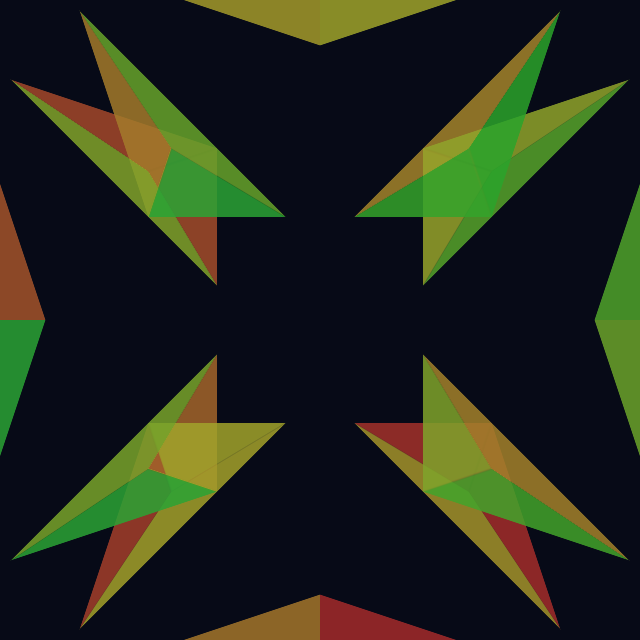
A WebGL 1 fragment shader for this background:

```glsl
precision highp float;
// Eight translucent faceted darts crossing in pairs, with four clipped points at the borders.

uniform vec2 u_resolution;

const float UNIT = 0.2145;     // grid step, relative to half the canvas
const float OPACITY = 0.85;
const vec3 NIGHT = vec3(0.027, 0.039, 0.092);

// Warmth scale: 0 is red, 0.5 is yellow, 1 is green.
vec3 facetColor(float level) {
  vec3 hue = clamp(abs(mod(2.0 * level + vec3(0.0, 4.0, 2.0), 6.0) - 3.0) - 1.0, 0.0, 1.0);
  return mix(vec3(0.165), vec3(0.64), hue);
}

// Signed distance to the line a-b, positive on its left.
float lineDistance(vec2 p, vec2 a, vec2 b) {
  vec2 along = normalize(b - a);
  vec2 offset = p - a;
  return along.x * offset.y - along.y * offset.x;
}

float coverage(float distance, float pixel) {
  return smoothstep(-0.5 * pixel, 0.5 * pixel, distance);
}

// Choose the facet levels belonging to the quadrant that holds p.
vec4 byQuadrant(vec2 p, vec4 topRight, vec4 topLeft, vec4 lowLeft, vec4 lowRight) {
  vec2 side = step(0.0, p);
  return mix(mix(lowLeft, lowRight, side.x), mix(topLeft, topRight, side.x), side.y);
}

// Triangle split at its centroid into three facets; returns level and alpha.
vec2 dart(vec2 p, vec3 levels, float pixel) {
  vec2 apex = vec2(3.5, 4.5);
  vec2 tail = vec2(0.5, 1.5);
  vec2 corner = vec2(2.5, 1.5);
  vec3 d = vec3(lineDistance(p, apex, tail),
                lineDistance(p, corner, apex),
                lineDistance(p, tail, corner));
  vec3 heights = vec3(lineDistance(corner, apex, tail),
                      lineDistance(tail, corner, apex),
                      lineDistance(apex, tail, corner));

  // The smallest barycentric weight names the facet.
  vec3 w = d / heights;
  float nearest = min(w.x, w.y);
  float level = mix(levels.x, levels.y, coverage(w.x - w.y, pixel));
  level = mix(level, levels.z, coverage(nearest - w.z, pixel));

  // Thin the paint slightly along the facet seams.
  float lowest = min(nearest, w.z);
  float highest = max(max(w.x, w.y), w.z);
  float middle = w.x + w.y + w.z - lowest - highest;
  float seam = 1.0 - smoothstep(0.0, pixel, middle - lowest);

  float inside = coverage(min(d.x, min(d.y, d.z)), pixel);
  return vec2(level, OPACITY * inside * (1.0 - 0.15 * seam));
}

// Wide point entering from the border; returns level and alpha.
vec2 borderPoint(vec2 p, float level, float pixel) {
  float d = lineDistance(p, vec2(0.0, 4.0), vec2(3.0, 5.0));
  return vec2(level, OPACITY * coverage(d, pixel));
}

vec3 paint(vec3 base, vec2 layer) {
  return mix(base, facetColor(layer.x), layer.y);
}

void main() {
  float extent = min(u_resolution.x, u_resolution.y);
  float pixel = 2.0 / (extent * UNIT);
  vec2 p = (2.0 * gl_FragCoord.xy - u_resolution) / (extent * UNIT);
  vec2 q = abs(p);

  // Levels: long side, apex side, tail side, border point.
  vec4 tall = byQuadrant(p, vec4(0.37, 1.0, 0.96, 0.52), vec4(0.75, 0.33, 1.04, 0.46),
                            vec4(0.49, 0.08, 0.51, 0.31), vec4(0.43, 0.01, 0.03, 0.0));
  vec4 wide = byQuadrant(p, vec4(0.82, 0.58, 0.55, 0.85), vec4(0.64, 0.12, 0.14, 0.17),
                            vec4(0.68, 1.04, 0.24, 1.04), vec4(0.36, 0.90, 0.65, 0.73));

  // Greener facets lie in front of redder ones.
  vec2 upright = dart(q, tall.xyz, pixel);
  vec2 sideways = dart(q.yx, wide.xyz, pixel);
  bool uprightInFront = upright.x > sideways.x;
  vec2 back = uprightInFront ? sideways : upright;
  vec2 front = uprightInFront ? upright : sideways;

  vec3 color = paint(paint(NIGHT, back), front);
  color = paint(color, borderPoint(q, tall.w, pixel));
  color = paint(color, borderPoint(q.yx, wide.w, pixel));
  gl_FragColor = vec4(color, 1.0);
}
```
